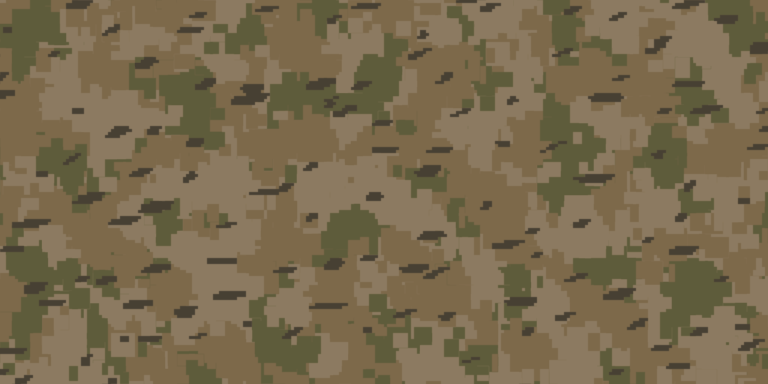
Give the GLSL for this pattern, as a WebGL 1 fragment shader.

```glsl
precision highp float;
// Blocky camouflage in tan, brown and green under short dark dashes.
// Layers of snapped rectangles, from large to small, take their colour from
// gradient noise at their centres; each dash is a slanted stack of thin rows.

uniform vec2 u_resolution;

const float UNIT = 1.0 / 128.0; // step to which all edges snap, canvas height = 1

const vec3 TAN = vec3(0.55, 0.48, 0.38);
const vec3 BROWN = vec3(0.49, 0.41, 0.29);
const vec3 GREEN = vec3(0.37, 0.36, 0.23);
const vec3 DARK = vec3(0.28, 0.25, 0.20);

vec2 hash2(vec2 p) {
  vec3 q = fract(p.xyx * vec3(0.1031, 0.1030, 0.0973));
  q += dot(q, q.yzx + 33.33);
  return fract((q.xx + q.yz) * q.zy);
}

float cornerSlope(vec2 corner, vec2 offset) {
  float angle = 6.2832 * hash2(corner + 71.0).x;
  return dot(vec2(cos(angle), sin(angle)), offset);
}

float gradientNoise(vec2 p) {
  vec2 i = floor(p), f = p - i;
  vec2 w = f * f * f * (f * (f * 6.0 - 15.0) + 10.0);
  vec2 e = vec2(1.0, 0.0);
  float low = mix(cornerSlope(i, f), cornerSlope(i + e, f - e), w.x);
  float high = mix(cornerSlope(i + e.yx, f - e.yx), cornerSlope(i + 1.0, f - 1.0), w.x);
  return mix(low, high, w.y);
}

// Smooth-edged coverage of the box from lo to hi
float box(vec2 p, vec2 lo, vec2 hi) {
  float soft = 1.4 / u_resolution.y;
  vec2 inside = 0.5 * (hi - lo) - abs(p - 0.5 * (lo + hi));
  vec2 c = clamp(inside / soft + 0.5, 0.0, 1.0);
  return c.x * c.y;
}

vec2 snap(vec2 p) {
  return floor(p / UNIT + 0.5) * UNIT;
}

// Cloth colour at a block centre, with some scatter per block
vec3 clothColour(vec2 centre, vec2 scatter) {
  vec2 jitter = 0.3 * (scatter - 0.5);
  float green = gradientNoise(centre * vec2(6.5, 6.0) + 40.0) + jitter.x;
  float brown = gradientNoise(centre * vec2(5.5, 6.5) + 9.3) + jitter.y;
  if (green > 0.175) return GREEN;
  return brown > 0.0 ? BROWN : TAN;
}

vec3 blocks(vec2 p) {
  vec3 colour = TAN;
  float size = 0.11;
  for (int layer = 0; layer < 5; layer++) {
    float k = float(layer);
    vec2 home = floor(p / size);
    for (int j = -1; j <= 1; j++) {
      for (int i = -1; i <= 1; i++) {
        vec2 cell = home + vec2(float(i), float(j));
        vec2 seed = cell + 37.0 * k + 11.0;
        vec2 centre = (cell + hash2(seed)) * size;
        vec2 smallest = layer == 0 ? vec2(1.1) : vec2(0.5, 0.65);
        vec2 extent = 0.5 * size * mix(smallest, vec2(1.4, 1.6), hash2(seed + 113.0));
        vec2 lo = snap(centre - extent);
        vec2 hi = max(snap(centre + extent), lo + 2.0 * UNIT);
        float shown = step(hash2(seed + 217.0).x, 1.0 - 0.16 * k);
        float cover = shown * box(p, lo, hi);
        if (cover > 0.0) {
          colour = mix(colour, clothColour(centre, hash2(seed + 331.0)), cover);
        }
      }
    }
    size *= 0.75;
  }
  return colour;
}

float dashes(vec2 p) {
  float ink = 0.0;
  vec2 home = floor(p * 8.0);
  for (int j = -1; j <= 1; j++) {
    for (int i = -1; i <= 1; i++) {
      vec2 cell = home + vec2(float(i), float(j));
      vec2 start = snap((cell + hash2(cell + 401.0)) / 8.0);
      vec2 shape = hash2(cell + 503.0);
      vec2 lean = hash2(cell + 607.0);
      float rows = 2.0 + floor(2.5 * shape.y);
      float len = mix(3.0, 11.0, shape.x * shape.x);
      // Rows step to the right as they rise; the middle ones are longest
      for (int r = 0; r < 4; r++) {
        float row = float(r), mid = row - 0.5 * (rows - 1.0);
        float ragged = 2.0 * hash2(cell * 3.0 + row + 709.0).x - 1.0;
        float x = mid * mix(0.3, 2.0, lean.x) + 0.8 * ragged;
        float reach = 0.5 * len * (1.15 - 0.25 * abs(mid));
        vec2 lo = snap(start + UNIT * vec2(x - reach, row));
        vec2 hi = snap(start + UNIT * vec2(x + reach, row + 1.0));
        ink += step(row, rows - 0.5) * step(lean.y, 0.92) * box(p, lo, hi);
      }
    }
  }
  return min(ink, 1.0);
}

void main() {
  vec2 p = gl_FragCoord.xy / u_resolution.y;
  gl_FragColor = vec4(mix(blocks(p), DARK, dashes(p)), 1.0);
}
```
